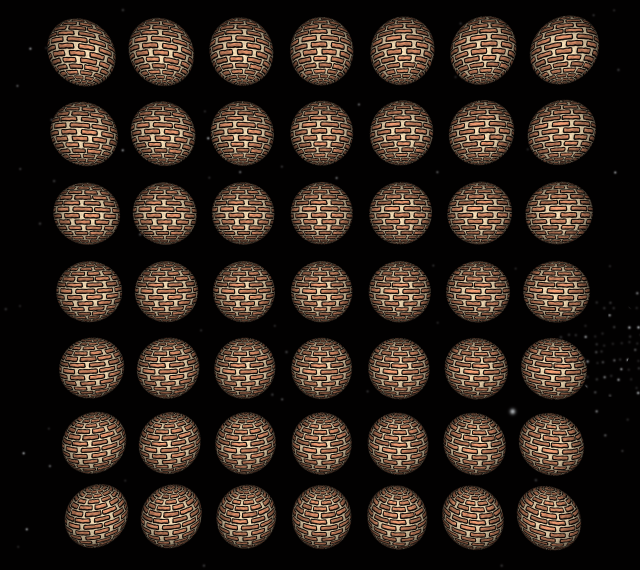
Give the GLSL for this pattern, as a Shadertoy shader.

```glsl
// A tilted wall of brick-clad balls in perspective, over a black sky with faint stars.
// Each ray meets the wall plane, picks the nearest ball and intersects it exactly;
// bricks are rounded boxes in longitude and latitude, roughened by layered sines.

#define HALF_COUNT 3.0      // balls each side of the middle one
#define RADIUS 0.395        // ball radius, in ball spacings
#define BRICKS 10.0         // bricks around a ball
#define COURSES 16.0        // courses from pole to pole
#define JOINT 0.029         // half width of the mortar, radians
#define OUTLINE 0.017       // half width of the dark brick edge, radians
#define ROUGHNESS 0.011     // wobble of the brick edges, radians
#define SAMPLES 3           // samples per pixel side
#define BRICK_COLOUR vec3(0.87, 0.57, 0.42)
#define MORTAR_COLOUR vec3(1.0, 0.90, 0.74)
#define EDGE_COLOUR vec3(0.07, 0.045, 0.035)
#define SKY_COLOUR vec3(0.008, 0.002, 0.002)

const float PI = 3.14159265;

float hash(vec2 p) {
    return fract(sin(dot(p, vec2(127.1, 311.7))) * 43758.55);
}

float roundBox(vec2 p, vec2 halfSize, float corner) {
    vec2 q = abs(p) - halfSize + corner;
    return length(max(q, 0.0)) + min(max(q.x, q.y), 0.0) - corner;
}

// Sum of bent sine waves, roughly -1 to 1
float waves(vec2 p) {
    float sum = 0.0, weight = 0.55;
    for (int i = 0; i < 3; i++) {
        sum += weight * sin(p.x + 1.7 * sin(p.y)) * cos(p.y * 0.8 + p.x * 0.3);
        p = mat2(1.6, 1.1, -1.1, 1.6) * p + 2.3;
        weight *= 0.6;
    }
    return sum;
}

vec3 brickwork(vec2 angles) {
    vec2 cell = vec2(2.0 * PI / BRICKS, PI / COURSES);
    vec2 bent = angles + ROUGHNESS * vec2(waves(angles * 13.0), waves(angles.yx * 11.0 + 4.0));
    vec2 uv = bent / cell;
    float course = floor(uv.y);
    uv.x += 0.5 * mod(course, 2.0) + 0.35 * hash(vec2(course, 7.0));
    vec2 id = vec2(floor(uv.x), course);
    vec2 local = (fract(uv) - 0.5) * cell;

    // Each brick has its own length, height and tone
    float tone = hash(id + 31.0);
    vec2 halfSize = 0.5 * cell - JOINT * vec2(1.25, 0.95);
    halfSize -= vec2(0.055, 0.012) * vec2(hash(id), hash(id + 17.0));
    local.x += 0.04 * (tone - 0.5);
    float d = roundBox(local, halfSize, 0.03) + 0.006 * waves(angles * 31.0);

    vec3 clay = BRICK_COLOUR * (0.83 + 0.27 * tone);
    clay *= 1.0 + 0.22 * waves(angles * vec2(21.0, 47.0));
    clay *= 0.88 + 0.18 * smoothstep(-halfSize.y, halfSize.y, local.y);
    vec3 mortar = MORTAR_COLOUR * (0.94 + 0.12 * waves(angles * 27.0));
    vec3 colour = mix(clay, mortar, smoothstep(-0.006, 0.006, d));

    // Dark edge, heavier underneath
    float width = OUTLINE + 0.005 * step(local.y, 0.0);
    return mix(EDGE_COLOUR, colour, smoothstep(width - 0.007, width + 0.007, abs(d)));
}

// Soft dots, one at most per grid cell
float starLayer(vec2 p, float size, float chance, float dotRadius) {
    vec2 id = floor(p / size);
    vec2 place = 0.2 + 0.6 * vec2(hash(id + 3.0), hash(id + 9.0));
    float d = length(p - (id + place) * size) / dotRadius;
    float level = hash(id + 21.0);
    return step(hash(id), chance) * (0.1 + 0.5 * level * level * level) * exp(-d * d);
}

vec3 sky(vec2 p) {
    vec2 offset = (p - vec2(0.51, -0.11)) / vec2(0.075, 0.10);
    float cluster = exp(-dot(offset, offset));
    float light = starLayer(p, 0.055, 0.22, 0.0024);
    light += starLayer(p + 5.0, 0.015, 0.6 * cluster, 0.0026);
    float flare = length(p - vec2(0.338, -0.222)) / 0.005;
    return SKY_COLOUR + vec3(0.95, 0.98, 1.0) * (light + 0.65 * exp(-flare * flare));
}

vec3 scene(vec2 p, float pixel) {
    vec3 ray = normalize(vec3(p, 1.0));

    // Wall frame: right, up and away from the viewer
    vec3 middle = vec3(0.022, -0.086, 7.34);
    vec3 right = normalize(vec3(1.0, 0.0, -0.012));
    vec3 up = normalize(vec3(0.0, 0.995, -0.079));
    vec3 away = normalize(cross(right, up));
    vec3 onWall = ray * dot(middle, away) / dot(ray, away) - middle;
    vec2 index = floor(vec2(dot(onWall, right), dot(onWall, up)) + 0.5);
    index = clamp(index, -HALF_COUNT, HALF_COUNT);

    // Nearest ball
    vec3 centre = middle + index.x * right + index.y * up;
    float along = dot(ray, centre);
    float miss = length(centre - ray * along);
    float depth = sqrt(max(RADIUS * RADIUS - miss * miss, 0.0));
    vec3 normal = normalize(ray * (along - depth) - centre);
    vec2 angles = vec2(atan(dot(normal, right), -dot(normal, away)),
                       asin(clamp(dot(normal, up), -1.0, 1.0)));

    // Light comes from the viewer
    float facing = max(-dot(normal, ray), 0.0);
    vec3 ball = brickwork(angles) * (0.2 + 0.82 * facing);
    float blur = 0.4 * pixel * along;
    return mix(ball, sky(p), smoothstep(-blur, blur, miss - RADIUS));
}

void mainImage(out vec4 fragColor, in vec2 fragCoord) {
    vec3 total = vec3(0.0);
    for (int i = 0; i < SAMPLES * SAMPLES; i++) {
        vec2 jitter = (vec2(i % SAMPLES, i / SAMPLES) + 0.5) / float(SAMPLES) - 0.5;
        vec2 p = (fragCoord + jitter - 0.5 * iResolution.xy) / iResolution.y;
        total += scene(p, 1.0 / iResolution.y);
    }
    fragColor = vec4(total / float(SAMPLES * SAMPLES), 1.0);
}
```
